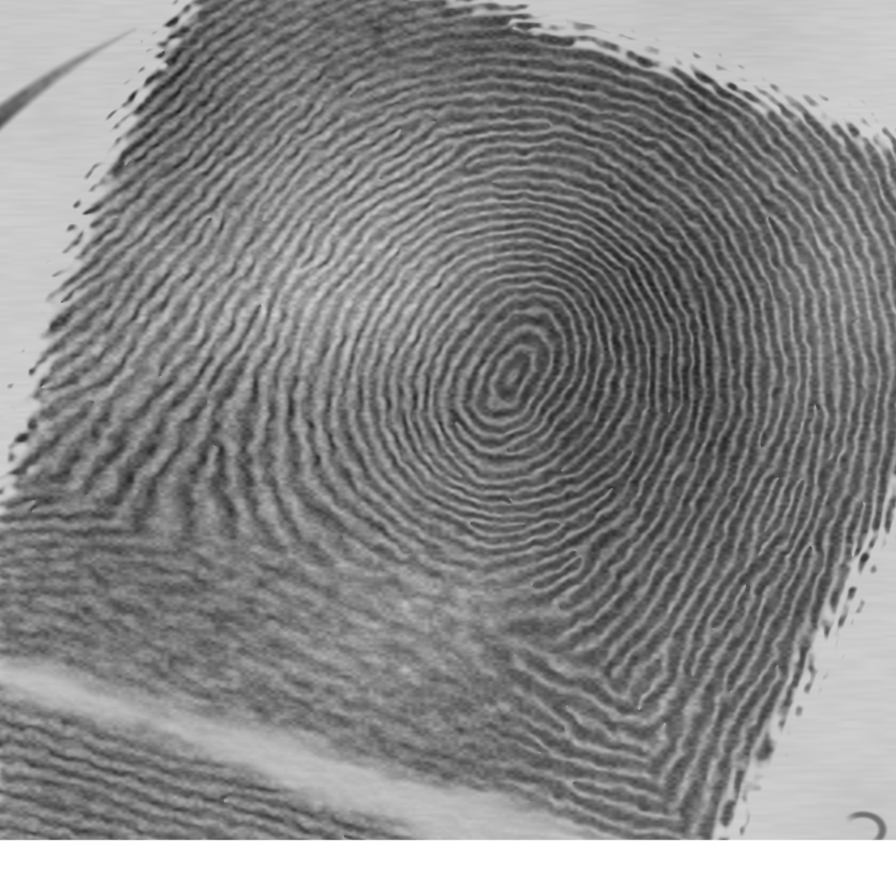
Write a Shadertoy shader that draws this pattern.

```glsl
#define RIDGE_FREQ 70.0
#define CORE vec2(0.573, 0.581)
#define OPEN_LENGTH 0.32
#define DROP_LENGTH 0.34
#define PAPER 0.79
#define INK_BASE 0.452
#define RIDGE_DEPTH 0.125
#define GRAIN 0.11
#define STRIP_TOP 0.0625

float hash(vec2 p) {
    vec3 q = fract(vec3(p.xyx) * 0.1031);
    q += dot(q, q.yzx + 33.33);
    return fract((q.x + q.y) * q.z);
}

float noise(vec2 p) {
    vec2 i = floor(p), f = fract(p);
    f = f * f * (3.0 - 2.0 * f);
    return mix(mix(hash(i), hash(i + vec2(1, 0)), f.x),
               mix(hash(i + vec2(0, 1)), hash(i + vec2(1, 1)), f.x), f.y);
}

float fbm(vec2 p) {
    float sum = 0.0, amp = 0.5;
    for (int i = 0; i < 4; i++) {
        sum += amp * noise(p);
        p = p * 2.03 + 17.3;
        amp *= 0.5;
    }
    return sum;
}

float blob(vec2 p, vec2 center, vec2 radius) {
    vec2 d = (p - center) / radius;
    return exp(-dot(d, d));
}

// Closed rings at the core that open into long arches to the lower left
float whorlPhase(vec2 p) {
    vec2 d = p - CORE;
    vec2 longAxis = vec2(0.5, 0.866);
    d -= longAxis * dot(d, longAxis) * mix(0.55, 0.0, smoothstep(0.0, 0.22, length(d)));
    if (d.y < 0.0) d.y = DROP_LENGTH * tanh(d.y / DROP_LENGTH);
    vec2 openAxis = vec2(-0.891, -0.454);
    float t = dot(d, openAxis);
    float s = dot(d, vec2(openAxis.y, -openAxis.x));
    if (t > 0.0) t = OPEN_LENGTH * tanh(t / OPEN_LENGTH);
    return length(vec2(s, t));
}

// Pairs of opposite phase twists make ridges split and end
float ridgeEndings(vec2 p) {
    float twist = 0.0;
    for (int i = 0; i < 60; i++) {
        vec2 id = vec2(float(i), 7.0);
        vec2 a = vec2(hash(id), hash(id + 31.0));
        float angle = 6.28318 * hash(id + 67.0);
        vec2 b = a + 0.06 * vec2(cos(angle), sin(angle));
        if (length(a - CORE) < 0.12) continue;
        twist += atan(p.y - a.y, p.x - a.x) - atan(p.y - b.y, p.x - b.x);
    }
    return twist / 6.28318;
}

// Positive inside the printed area
float printArea(vec2 p) {
    float left = p.x - 0.2 * pow(max(p.y - 0.38, 0.0) / 0.62, 1.6);
    left += 0.03 * smoothstep(0.5, 0.4, p.y);
    float top = (1.0 - 0.34 * (p.x - 0.56) - p.y) * 0.95;
    float right = (0.815 + 0.5 * (p.y - STRIP_TOP) - p.x) * 0.9;
    return min(left, min(top, right));
}

float inkTone(vec2 p) {
    float tone = INK_BASE;
    tone += 0.14 * blob(p, vec2(0.39, 0.70), vec2(0.15, 0.14));
    tone += 0.06 * blob(p, vec2(0.16, 0.64), vec2(0.12, 0.16));
    tone += 0.10 * blob(p, vec2(0.44, 0.31), vec2(0.13, 0.07));
    tone += 0.07 * blob(p, vec2(0.93, 0.70), vec2(0.08, 0.15));
    tone += 0.06 * blob(p, vec2(0.75, 0.18), vec2(0.09, 0.10));
    tone -= 0.10 * blob(p, vec2(0.76, 0.62), vec2(0.15, 0.27));
    tone -= 0.07 * blob(p, vec2(0.58, 0.58), vec2(0.08, 0.11));
    tone -= 0.07 * blob(p, vec2(0.42, 0.96), vec2(0.24, 0.09));
    tone -= 0.09 * blob(p, vec2(0.17, 0.88), vec2(0.07, 0.12));
    tone -= 0.03 * blob(p, vec2(0.22, 0.48), vec2(0.12, 0.07));
    return tone + 0.15 * (fbm(p * 9.0) - 0.47);
}

void mainImage(out vec4 fragColor, in vec2 fragCoord) {
    vec2 p = fragCoord / iResolution.xy;
    float speckle = noise(p * vec2(115.0, 135.0) + 5.0) - 0.5;
    float bead = noise(p * 82.0 + 40.0) - 0.5;
    float fine = noise(p * vec2(210.0, 290.0)) - 0.5;
    float paper = PAPER + 0.08 * (fbm(p * 5.0) - 0.47)
                + 0.03 * (noise(p * vec2(40.0, 300.0)) - 0.5);

    // Two ridge flows meeting along a bent seam
    float wobble = 0.5 * (noise(p * 24.0) - 0.5) + 0.35 * bead;
    float endings = ridgeEndings(p);
    float whorl = cos(6.28318 * (whorlPhase(p) * RIDGE_FREQ + wobble + endings));
    float bend = p.x - mix(-0.1, 0.14, smoothstep(0.15, 0.45, p.y));
    float sweep = p.y + 0.32 * sqrt(bend * bend + 0.01);
    float base = cos(6.28318 * (sweep * RIDGE_FREQ * 0.78 + wobble + endings));
    float seam = 0.47 - 0.31 * p.x - 2.0 * max(p.x - 0.68, 0.0);
    float wave = mix(base, whorl, smoothstep(-0.025, 0.025, p.y - seam + 0.04 * (noise(p * 20.0) - 0.5)));

    // Heavy ink narrows the pale furrows, beads break up the dark ridges
    float heavy = smoothstep(0.42, 0.62, p.x);
    wave += mix(-0.05, 0.35, heavy) * (1.0 - wave * wave);
    float beading = mix(1.5, 0.8, heavy);
    wave *= 1.0 + (wave > 0.0 ? beading : 0.4) * (speckle + bead);

    // Smeared zones lose ridge contrast
    float smear = 0.66 * smoothstep(0.48, 0.35, p.y + 0.1 * p.x) * smoothstep(0.63, 0.54, p.x);
    smear = max(smear, 0.6 * blob(p, vec2(0.42, 0.98), vec2(0.2, 0.09)));
    float fold = p.y - 0.251 + 0.32 * p.x;
    smear *= mix(0.3, 1.0, smoothstep(-0.06, 0.0, fold));
    float streak = noise(vec2(p.x * 62.0, (p.y + 0.25 * p.x) * 150.0)) - 0.5;
    float ink = inkTone(p) - RIDGE_DEPTH * wave * (1.0 - smear);
    ink += GRAIN * (0.6 * speckle + fine) + 0.26 * smear * streak;

    // Frayed outline and the pale crease
    float area = printArea(p) + 0.026 * (bead + 0.5 * speckle) - 0.016 * (0.5 - 0.5 * wave);
    float cover = smoothstep(-0.010, 0.022, area);
    float creaseWidth = 0.013 + 0.036 * p.x;
    float crease = abs(fold) + 0.02 * (noise(p * vec2(18.0, 45.0)) - 0.5);
    cover *= mix(0.2, 1.0, smoothstep(creaseWidth - 0.016, creaseWidth + 0.022, crease));
    float shade = mix(paper, ink, cover);

    // Tapered stroke at the upper left
    vec2 strokeStart = vec2(-0.01, 0.862), strokeSpan = vec2(0.16, 0.105);
    float along = clamp(dot(p - strokeStart, strokeSpan) / dot(strokeSpan, strokeSpan), 0.0, 1.0);
    float stroke = length(p - strokeStart - strokeSpan * along - vec2(-0.003, 0.005) * sin(3.14159 * along));
    float strokeMask = smoothstep(0.005, -0.005, stroke - 0.011 * (1.0 - along));
    shade = mix(shade, 0.34 + 0.15 * along + 0.1 * speckle, strokeMask * (1.0 - 0.5 * along));

    // Small curl at the lower right
    vec2 c = p - vec2(0.963, 0.074);
    float curl = abs(length(c * vec2(1.0, 1.3)) - 0.022);
    float curlMask = smoothstep(0.007, 0.001, curl) * smoothstep(-0.012, 0.014, c.x + c.y);
    shade = mix(shade, 0.36, 0.8 * curlMask);

    // Blank strip at the foot
    float px = 1.0 / iResolution.y;
    shade = mix(1.0, shade, smoothstep(-px, px, p.y - STRIP_TOP));
    fragColor = vec4(vec3(clamp(shade, 0.0, 1.0)), 1.0);
}
```
